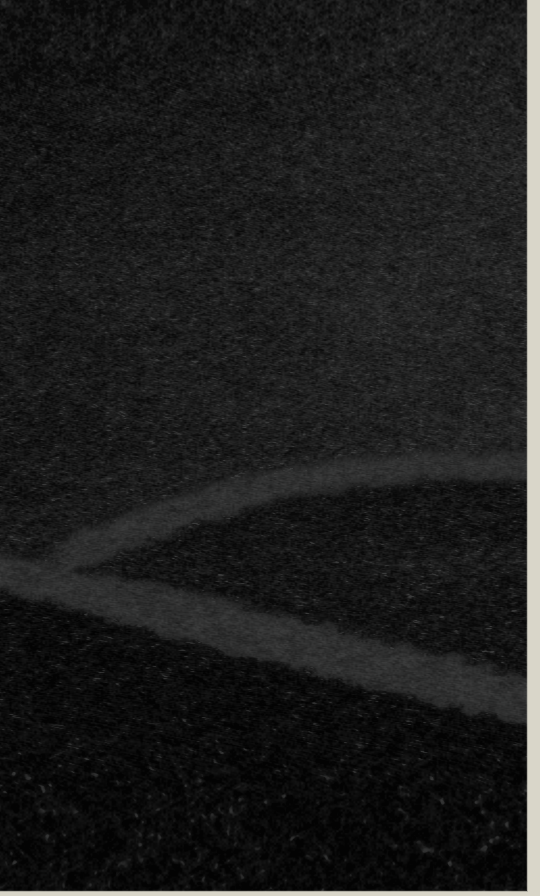
Write a Shadertoy shader that draws this texture.

```glsl
float hash(vec2 p) {
    vec3 q = fract(vec3(p.xyx) * 0.1031);
    q += dot(q, q.yzx + 33.33);
    return fract((q.x + q.y) * q.z);
}

float noise(vec2 p) {
    vec2 i = floor(p), f = fract(p);
    f = f * f * (3.0 - 2.0 * f);
    return mix(mix(hash(i), hash(i + vec2(1, 0)), f.x),
               mix(hash(i + vec2(0, 1)), hash(i + vec2(1, 1)), f.x), f.y);
}

float fbm(vec2 p) {
    float sum = 0.0, amp = 0.5;
    for (int i = 0; i < 4; i++) {
        sum += amp * noise(p);
        p = p * 2.03 + 17.3;
        amp *= 0.5;
    }
    return sum / 0.9375;
}

// Thin strands stretched along a tilted axis
float blades(vec2 p, float angle, float density) {
    float c = cos(angle), s = sin(angle);
    return noise(mat2(c, -s, s, c) * p * density * vec2(0.42, 1.0));
}

// Painted stripe with an edge broken up by grass
float stripe(float offset, float halfWidth, float fray) {
    return 1.0 - smoothstep(-0.006, 0.007, abs(offset) - halfWidth + fray);
}

void mainImage(out vec4 fragColor, in vec2 fragCoord) {
    vec2 uv = fragCoord / iResolution.xy;
    vec2 p = fragCoord / iResolution.y;
    float near = 1.0 - smoothstep(0.1, 0.95, uv.y);

    // Grass grain, coarser toward the viewer
    float density = mix(350.0, 240.0, near);
    float grain = 0.0;
    for (int i = 0; i < 3; i++) {
        float k = float(i);
        grain += blades(p + k * 3.7, 0.5 + k * 0.95, density) / 3.0;
    }
    float speck = noise(p * 430.0 + 60.0);
    float texel = (grain - 0.5) * 1.5 + (speck - 0.5) * 0.6;
    float clump = fbm(p * vec2(55.0, 85.0)) - 0.5;

    // Field tone: a dim left side, a lighter right and a dark foreground
    float patches = fbm(p * vec2(7.0, 24.0) + 4.0) - 0.5;
    float tone = 0.088 + 0.038 * smoothstep(0.0, 0.9, uv.x) + 0.05 * patches;
    tone -= 0.024 * smoothstep(0.8, 1.0, uv.y);
    tone += 0.012 * exp(-pow((uv.y - 0.62) / 0.14, 2.0));

    // Curved and straight markings
    float fray = clump * 0.022 + (grain - 0.5) * 0.022;
    float straightOffset = uv.y - (0.363 - 0.149 * uv.x);
    float curveOffset = uv.y - (0.480 - 0.19 * pow(uv.x - 0.86, 2.0));
    float straightLine = stripe(straightOffset, 0.020 + 0.007 * smoothstep(0.0, 0.4, uv.x), fray);
    float curveLine = stripe(curveOffset, mix(0.021, 0.011, uv.x), fray)
                    * smoothstep(0.06, 0.14, uv.x);
    float paint = max(straightLine, curveLine);

    // Shaded turf between the markings and below them
    float inside = smoothstep(0.0, 0.02, straightOffset) * smoothstep(0.0, 0.02, -curveOffset);
    float front = smoothstep(0.0, 0.035, -straightOffset);
    float glint = exp(-pow((uv.y - 0.37) / 0.02, 2.0)) * smoothstep(0.35, 0.9, uv.x);
    tone = mix(tone, 0.076 + 0.025 * glint, inside);
    tone = mix(tone, 0.047 - 0.013 * smoothstep(0.3, 0.0, uv.y), front);

    float contrast = mix(0.105, 0.085, front);
    float grass = tone + contrast * texel + 0.04 * clump;
    grass += 0.07 * smoothstep(0.68, 0.88, grain) * (0.5 + near);
    float chalk = 0.192 + 0.075 * texel + 0.05 * clump;
    float shade = mix(grass, chalk, paint * 0.93);
    shade = clamp(shade, mix(0.035, 0.012, front), 0.23);
    vec3 color = shade * vec3(0.99, 1.0, 1.0);

    // Pale margin along the right and bottom
    float edge = 1.0 / iResolution.y;
    float margin = max(smoothstep(-edge, edge, p.x - 0.976 * iResolution.x / iResolution.y),
                       1.0 - smoothstep(-edge, edge, p.y - 0.0055));
    fragColor = vec4(mix(color, vec3(0.85, 0.84, 0.79), margin), 1.0);
}
```
